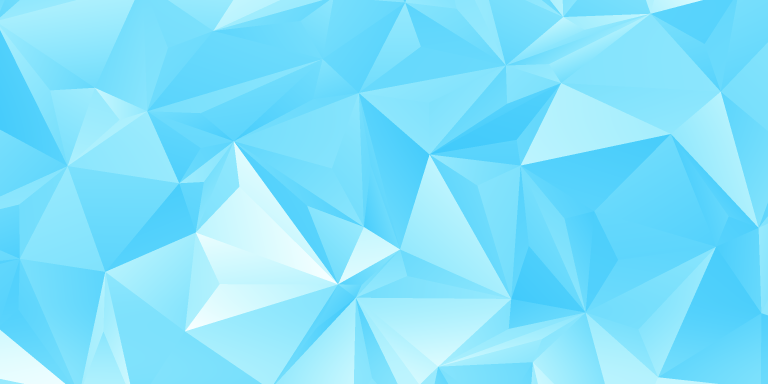
This background is drawn by a WebGL 1 fragment shader. Its source:

```glsl
precision highp float;

uniform vec2 u_resolution;

const float CELL_SIZE = 0.235;
const int SAMPLES = 3;

float hash(vec2 p) {
  return fract(sin(dot(p, vec2(127.1, 311.7))) * 43758.5453);
}

vec3 hash3(vec2 p) {
  return vec3(hash(p + 3.1), hash(p + 7.7), hash(p + 13.3));
}

float cross2(vec2 a, vec2 b) {
  return a.x * b.y - a.y * b.x;
}

float signedArea(vec2 a, vec2 b, vec2 c) {
  return cross2(b - a, c - a);
}

// One scattered mesh vertex per grid cell
vec2 meshVertex(vec2 cell) {
  return cell + 0.1 + 0.8 * vec2(hash(cell + 0.5), hash(cell + 41.3));
}

vec3 barycentric(vec2 p, vec2 a, vec2 b, vec2 c) {
  return vec3(signedArea(p, b, c), signedArea(a, p, c), signedArea(a, b, p))
    / signedArea(a, b, c);
}

// Lightness of a triangle, sometimes split into a fan of three facets
float facetTone(vec3 weights, vec2 id) {
  vec2 facetId = id;
  if (hash(id + 23.9) > 0.5) {
    vec3 ratio = weights / (0.3 + hash3(id + 5.3));
    float smallest = min(ratio.x, min(ratio.y, ratio.z));
    float part = smallest == ratio.x ? 1.0 : (smallest == ratio.y ? 2.0 : 3.0);
    facetId += part * 0.173;
  }
  float level = mix(hash(id + 61.7), hash(facetId + 17.9), 0.27);
  level = clamp((level - 0.5) * 1.2 + 0.5, 0.0, 1.0);
  float slope = dot(weights, hash3(facetId + 29.1) - 0.5);
  return 0.305 + 0.3 * level + 0.2 * pow(level, 5.0)
    + 0.26 * slope * (0.5 + level);
}

// Each quad of neighbouring vertices is cut along its safer diagonal
float meshTone(vec2 p) {
  float tone = 0.5;
  vec2 home = floor(p);
  for (int j = 0; j < 2; j++) {
    for (int i = 0; i < 2; i++) {
      vec2 cell = home - vec2(float(i), float(j));
      vec2 a = meshVertex(cell);
      vec2 b = meshVertex(cell + vec2(1.0, 0.0));
      vec2 c = meshVertex(cell + vec2(1.0, 1.0));
      vec2 d = meshVertex(cell + vec2(0.0, 1.0));
      float cutAC = min(signedArea(a, b, c), signedArea(a, c, d));
      float cutBD = min(signedArea(a, b, d), signedArea(b, c, d));
      bool useAC = cutAC > cutBD;
      vec3 lower = useAC ? barycentric(p, a, b, c) : barycentric(p, a, b, d);
      vec3 upper = useAC ? barycentric(p, a, c, d) : barycentric(p, b, c, d);
      if (min(lower.x, min(lower.y, lower.z)) >= 0.0) {
        tone = facetTone(lower, cell);
      } else if (min(upper.x, min(upper.y, upper.z)) >= 0.0) {
        tone = facetTone(upper, cell + 0.37);
      }
    }
  }
  return tone;
}

// Sky blue through pale cyan to white
vec3 icePalette(float tone) {
  float t = clamp(tone, 0.25, 1.0);
  return vec3(t, 1.0 - 0.325 * pow(1.0 - t, 1.5), 1.0 - 0.02 * (1.0 - t));
}

vec3 background(vec2 p) {
  vec2 turned = mat2(0.9, 0.43, -0.43, 0.9) * p;
  float tone = meshTone(turned / CELL_SIZE + vec2(11.0, 6.0));
  tone += 0.1 * (1.0 - smoothstep(0.0, 0.22, p.y));
  tone += 0.06 * smoothstep(0.6, 1.0, p.y);
  return icePalette(tone);
}

void main() {
  // Supersampling smooths every facet edge
  vec3 color = vec3(0.0);
  for (int j = 0; j < SAMPLES; j++) {
    for (int i = 0; i < SAMPLES; i++) {
      vec2 offset = (vec2(float(i), float(j)) + 0.5) / float(SAMPLES) - 0.5;
      color += background((gl_FragCoord.xy + offset) / u_resolution.y);
    }
  }
  gl_FragColor = vec4(color / float(SAMPLES * SAMPLES), 1.0);
}
```
